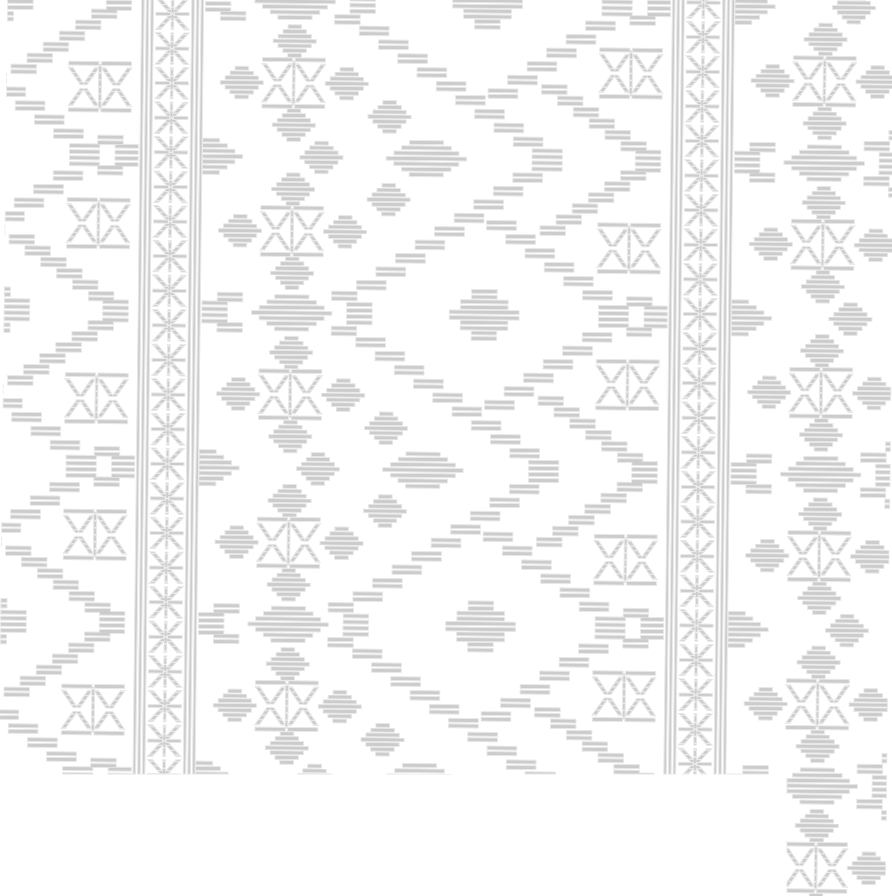
A WebGL 2 fragment shader for this pattern:

```glsl
#version 300 es
precision highp float;

#define UNITS 768.0
#define TILT 0.0112
#define PANEL vec2(455.0, 267.0)
#define ORIGIN vec2(148.0, 265.4)
#define BAND_PITCH 29.67
#define LINE 1.2
#define HALO 0.9
#define STEP_GAP 4.8
#define PAPER vec3(1.0)
#define PALE vec3(0.91)
#define INK vec3(0.80)

uniform vec2 u_resolution;
out vec4 fragColor;

// Centres of the small diamonds, and centre + half width of the bar blocks
const vec2 DIAMONDS[6] = vec2[6](vec2(105, 34), vec2(105, 106), vec2(60, 70),
                                 vec2(150, 70), vec2(129, 133.5), vec2(187, 98));
const vec3 BLOCKS[6] = vec3[6](vec3(39, 0, 10.5), vec3(163, 0, 10.5), vec3(322.5, 133.5, 12.5),
                               vec3(381, 0, 12.5), vec3(409, 133.5, 10.5), vec3(417, 0, 9.5));
const vec3 PAIRS[3] = vec3[3](vec3(52, 13, 10.5), vec3(403, 13, 10.5), vec3(150, 15, 10.5));

float box(vec2 p, vec2 halfSize) {
    vec2 q = abs(p) - halfSize;
    return length(max(q, 0.0)) + min(max(q.x, q.y), 0.0);
}

// Stack of horizontal lines, each one shorter by taper away from the middle
float bars(vec2 p, float count, float gap, float halfWidth, float taper) {
    float mid = 0.5 * (count - 1.0);
    float row = clamp(round(p.y / gap + mid), 0.0, count - 1.0) - mid;
    return box(p - vec2(0.0, row * gap), vec2(halfWidth - taper * abs(row), LINE));
}

float pairBar(vec2 p, float halfWidth) {
    return bars(p, 2.0, STEP_GAP, halfWidth, 0.0);
}

// Diagonal run of double bars
float stairs(vec2 p, vec2 start, vec2 stride, int count, float halfWidth) {
    float d = 1e3;
    for (int i = 0; i < count; i++)
        d = min(d, pairBar(p - start - stride * float(i), halfWidth));
    return d;
}

// Dashed saltire, arms ending at the given height
float cross4(vec2 p, float slope, float height) {
    p = abs(p);
    float arm = abs(p.x * slope - p.y) / length(vec2(slope, 1.0)) - 1.1;
    float dash = abs(fract(p.y / 4.0) - 0.5) * 4.0 - 1.4;
    return max(max(arm, dash), max(p.y - height, 2.0 - p.y));
}

float dashedStem(vec2 p, float height) {
    float dash = abs(fract(p.y / 6.0) - 0.5) * 6.0 - 2.2;
    return max(box(p, vec2(0.7, height)), dash);
}

float star(vec2 p) {
    vec2 q = vec2(abs(p.x) - 14.0, p.y);
    float d = cross4(q, 1.45, 16.0);
    d = min(d, box(vec2(q.x, abs(q.y) - 20.0), vec2(12.5, LINE)));
    return min(d, dashedStem(p, 19.0));
}

// Contents of one panel, with p.y folded about its mirror lines
float panel(vec2 p) {
    float d = 1e3;
    for (int i = 0; i < 6; i++) {
        d = min(d, bars(p - DIAMONDS[i], 7.0, 4.1, 18.0, 4.2));
        d = min(d, bars(p - BLOCKS[i].xy, 4.0, 5.2, BLOCKS[i].z, 0.0));
    }
    for (int i = 0; i < 3; i++)
        d = min(d, pairBar(p - PAIRS[i].xy, PAIRS[i].z));

    // Wide diamonds: one on the first mirror line, two on the second
    d = min(d, bars(p - vec2(105.0, 0.0), 7.0, 4.6, 34.0, 6.6));
    for (int i = 0; i < 2; i++)
        d = min(d, bars(p - vec2(27.0 + 192.0 * float(i), 133.5), 7.0, 4.6, 34.0, 6.6));

    // Stepped diamond built of double bars
    for (int i = 0; i < 3; i++)
        d = min(d, pairBar(p - vec2(270.0, 8.9 * float(i)), 29.5 - 9.5 * float(i)));

    // Zigzags
    d = min(d, stairs(p, vec2(173.0, 24.5), vec2(16.63, 11.7), 9, 12.3));
    d = min(d, stairs(p, vec2(284.0, 77.0), vec2(16.6, -11.8), 6, 12.3));
    d = min(d, stairs(p, vec2(328.0, 73.0), vec2(13.7, 9.6), 6, 10.5));

    d = min(d, min(star(p - vec2(104.5, 70.0)), star(p - vec2(393.5, 58.5))));
    return max(d, max(27.5 - p.x, p.x - 427.5));
}

// Upright band: three rails each side of a chain of crosses
float band(vec2 p) {
    float rails = 1e3;
    for (int i = 0; i < 3; i++)
        rails = min(rails, abs(abs(p.x) - 17.5 - 4.0 * float(i)) - 0.65);
    p.y -= BAND_PITCH * round(p.y / BAND_PITCH);
    float ticks = box(vec2(abs(p.x) - 8.0, p.y), vec2(5.8, 0.9));
    return min(min(rails, ticks), min(cross4(p, 1.1, 13.0), dashedStem(p, 13.0)));
}

void main() {
    float unit = UNITS / u_resolution.y;
    vec2 pos = vec2(gl_FragCoord.x, u_resolution.y - gl_FragCoord.y) * unit;
    vec2 cloth = pos + TILT * vec2(pos.y, -pos.x);
    vec2 local = cloth - ORIGIN;
    float halfDrop = 0.5 * PANEL.y;

    // Panels drop by half a repeat from column to column
    float column = floor(local.x / PANEL.x);
    vec2 p = local - column * vec2(PANEL.x, halfDrop);
    p.y = abs(mod(p.y + halfDrop, PANEL.y) - halfDrop);
    float nearest = round(local.x / PANEL.x);
    vec2 b = local - nearest * vec2(PANEL.x, halfDrop) + vec2(0.0, 255.1);
    float d = min(panel(p), band(b));

    // Trimmed sides and the blank lower margin
    d = max(d, max(7.0 - cloth.x, cloth.x - 767.0));
    d = max(d, min(pos.y - 663.0, 675.0 - pos.x));

    float soft = 0.5 * unit;
    float halo = 1.0 - smoothstep(-soft, soft, d - HALO);
    float ink = 1.0 - smoothstep(-soft, soft, d);
    fragColor = vec4(mix(mix(PAPER, PALE, halo), INK, ink), 1.0);
}
```
